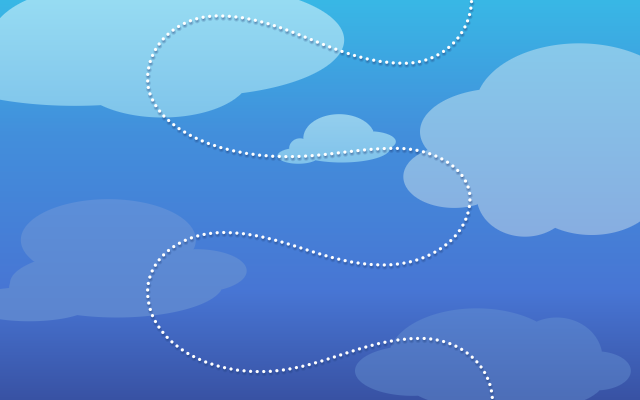
A WebGL 2 fragment shader for this background:

```glsl
#version 300 es
precision highp float;

uniform vec2 u_resolution;
out vec4 fragColor;

// Turning points of the trail; every third one is crossed vertically
const vec2 KNOTS[13] = vec2[13](
    vec2(5.66, -0.02), vec2(4.85, 0.76), vec2(2.62, 0.19), vec2(1.77, 0.95),
    vec2(3.45, 1.88), vec2(4.75, 1.78), vec2(5.64, 2.38), vec2(4.60, 3.18),
    vec2(2.68, 2.79), vec2(1.77, 3.50), vec2(3.12, 4.46), vec2(5.05, 4.06),
    vec2(5.91, 4.82));

float coverage(float d, float softness) {
    return clamp(0.5 - d / softness, 0.0, 1.0);
}

vec3 skyColor(float y) {
    vec3 c = mix(vec3(0.22, 0.72, 0.90), vec3(0.26, 0.56, 0.86), clamp(y / 1.6, 0.0, 1.0));
    c = mix(c, vec3(0.28, 0.46, 0.83), clamp((y - 1.6) / 1.9, 0.0, 1.0));
    return mix(c, vec3(0.22, 0.32, 0.64), clamp((y - 3.5) / 1.3, 0.0, 1.0));
}

float ellipseDistance(vec2 q, vec2 radii) {
    float k = max(length(q / radii), 0.01);
    return k * (k - 1.0) / max(length(q / (radii * radii)), 0.0001);
}

// Union of six puffs, each given as centre and radii
float cloudDistance(vec2 p, vec4 puffs[6]) {
    float d = 100.0;
    for (int i = 0; i < 6; i++) {
        d = min(d, ellipseDistance(p - puffs[i].xy, puffs[i].zw));
    }
    return d;
}

vec3 addCloud(vec3 base, float mask, float shade, vec3 top, vec3 bottom) {
    return mix(base, mix(top, bottom, clamp(shade, 0.0, 1.0)), mask);
}

vec2 trailPoint(int i, float t) {
    vec2 a = KNOTS[i], b = KNOTS[i + 1], span = b - a;
    vec2 leave = i % 3 == 0 ? vec2(0.0, 1.0) : vec2(1.0, 0.0);
    vec2 arrive = i % 3 == 2 ? vec2(0.0, 1.0) : vec2(1.0, 0.0);
    float reach = i % 3 == 1 ? 0.37 : 0.56;
    vec2 c1 = a + reach * span * leave;
    vec2 c2 = b - reach * span * arrive;
    float u = 1.0 - t;
    return u * u * u * a + 3.0 * u * t * (u * c1 + t * c2) + t * t * t * b;
}

// Distance to the nearest bead, spaced evenly by arc length
float beadDistance(vec2 p, float radius) {
    float nearest = 100.0, along = 0.0, travelled = 0.0;
    vec2 a = KNOTS[0];
    for (int i = 0; i < 12; i++) {
        for (int j = 1; j <= 16; j++) {
            vec2 b = trailPoint(i, float(j) / 16.0);
            vec2 ab = b - a;
            float h = clamp(dot(p - a, ab) / dot(ab, ab), 0.0, 1.0);
            float d = length(p - a - h * ab);
            float len = length(ab);
            if (d < nearest) {
                nearest = d;
                along = travelled + h * len;
            }
            travelled += len;
            a = b;
        }
    }
    float spacing = 0.079;
    float offset = (fract(along / spacing) - 0.5) * spacing;
    return length(vec2(offset, nearest)) - radius;
}

void main() {
    // Canvas is 7.68 by 4.8 units, with y measured down from the top
    vec2 p = gl_FragCoord.xy / u_resolution * vec2(7.68, 4.8);
    p.y = 4.8 - p.y;
    float px = 4.8 / u_resolution.y;
    vec3 color = skyColor(p.y);

    // Bright cloud, upper left
    float d = cloudDistance(p, vec4[6](
        vec4(2.30, 0.48, 1.83, 0.675), vec4(1.95, 0.90, 1.05, 0.51), vec4(0.90, 0.72, 1.80, 0.55),
        vec4(1.10, 0.50, 1.22, 0.65), vec4(1.80, 0.40, 1.20, 0.60), vec4(1.30, 0.80, 0.90, 0.46)));
    color = addCloud(color, coverage(d, px), p.y / 1.4, vec3(0.59, 0.86, 0.95), vec3(0.50, 0.77, 0.92));

    // Tall cloud, right
    d = cloudDistance(p, vec4[6](
        vec4(6.95, 1.30, 1.25, 0.78), vec4(6.00, 1.58, 0.96, 0.52), vec4(5.45, 2.12, 0.61, 0.375),
        vec4(6.30, 2.35, 0.58, 0.49), vec4(7.10, 2.25, 0.83, 0.57), vec4(6.80, 2.00, 1.15, 0.60)));
    color = addCloud(color, coverage(d, px), (p.y - 0.5) / 2.3, vec3(0.53, 0.79, 0.92), vec3(0.53, 0.68, 0.88));

    // Small cloud, centre
    d = cloudDistance(p, vec4[6](
        vec4(4.07, 1.66, 0.43, 0.29), vec4(3.60, 1.78, 0.13, 0.12), vec4(4.43, 1.70, 0.32, 0.125),
        vec4(3.58, 1.87, 0.25, 0.095), vec4(4.10, 1.78, 0.58, 0.17), vec4(3.90, 1.80, 0.35, 0.13)));
    color = addCloud(color, coverage(d, px), (p.y - 1.37) / 0.6, vec3(0.58, 0.81, 0.93), vec3(0.50, 0.76, 0.92));

    // Faint cloud, lower left
    d = cloudDistance(p, vec4[6](
        vec4(1.30, 2.88, 1.05, 0.49), vec4(2.35, 3.25, 0.61, 0.26), vec4(0.75, 3.45, 0.64, 0.30),
        vec4(1.40, 3.40, 1.28, 0.41), vec4(0.35, 3.65, 0.75, 0.205), vec4(1.30, 3.20, 0.90, 0.30)));
    color = addCloud(color, coverage(d, px), (p.y - 2.4) / 1.45, vec3(0.36, 0.56, 0.85), vec3(0.36, 0.52, 0.81));

    // Faint cloud, lower right
    d = cloudDistance(p, vec4[6](
        vec4(5.72, 4.30, 1.06, 0.60), vec4(6.68, 4.30, 0.55, 0.49), vec4(7.15, 4.45, 0.42, 0.235),
        vec4(6.60, 4.50, 0.68, 0.38), vec4(4.95, 4.45, 0.69, 0.30), vec4(5.90, 4.50, 0.80, 0.38)));
    color = addCloud(color, coverage(d, px), (p.y - 3.7) / 1.1, vec3(0.33, 0.50, 0.81), vec3(0.30, 0.43, 0.72));

    // Soft shadow, then the white beads
    float shadow = coverage(beadDistance(p - vec2(0.006, 0.025), 0.018), px + 0.025);
    color = mix(color, vec3(0.10, 0.22, 0.45), 0.5 * shadow);
    color = mix(color, vec3(1.0), coverage(beadDistance(p, 0.019), px));

    fragColor = vec4(color, 1.0);
}
```
